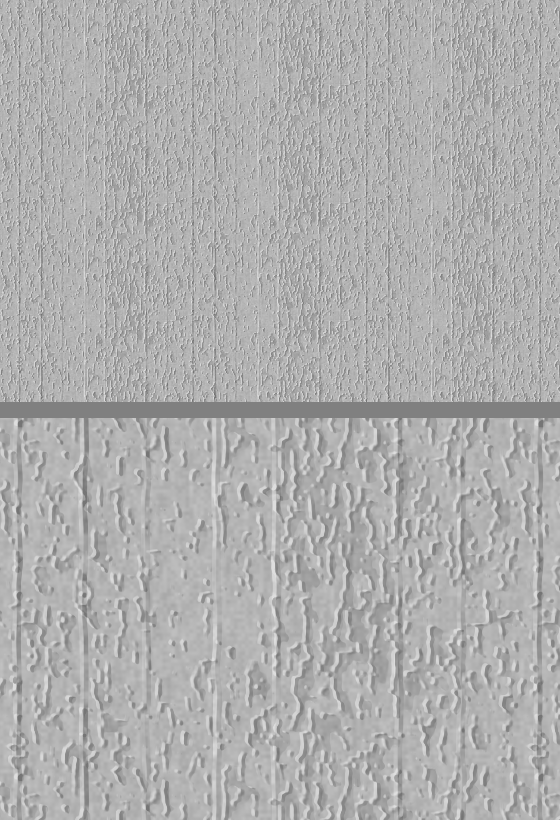
Top, the full canvas; bottom, a detail of the centre.
Write a Shadertoy shader that draws this texture.

```glsl
// Weathered, embossed grey wood grain in a seamlessly repeating tile.

const vec2 REPEATS = vec2(3.227, 3.41);
const float BASE_GREY = 0.705;
const vec2 LIGHT_OFFSET = vec2(0.0068, 0.004);

// Long cracks: position across the tile, dark depth, light rim
const int CRACK_COUNT = 7;
const vec3 CRACKS[CRACK_COUNT] = vec3[](
    vec3(0.113, 0.15, 0.07), vec3(0.240, 0.17, 0.08),
    vec3(0.360, 0.08, 0.04), vec3(0.496, 0.06, 0.12),
    vec3(0.610, 0.06, 0.11), vec3(0.845, 0.12, 0.06),
    vec3(0.966, 0.08, 0.05));

float hash(vec2 p) {
    vec3 q = fract(p.xyx * 0.1031);
    q += dot(q, q.yzx + 33.33);
    return fract((q.x + q.y) * q.z);
}

// Value noise that wraps after one tile
float tileNoise(vec2 tile, vec2 cells, float seed) {
    vec2 p = tile * cells;
    vec2 cell = floor(p);
    vec2 f = p - cell;
    f = f * f * (3.0 - 2.0 * f);
    vec2 a = mod(cell, cells) + seed * 17.0;
    vec2 b = mod(cell + 1.0, cells) + seed * 17.0;
    return mix(mix(hash(a), hash(vec2(b.x, a.y)), f.x),
               mix(hash(vec2(a.x, b.y)), hash(b), f.x), f.y);
}

// Soft-edged vertical band
float band(float x, float left, float right, float blur) {
    return smoothstep(left - blur, left + blur, x)
         - smoothstep(right - blur, right + blur, x);
}

// How heavily each plank is worn
float wear(vec2 tile) {
    float u = fract(tile.x);
    float v = fract(tile.y);
    float rough = band(u, 0.61, 0.84, 0.025);
    float smoothPlank = band(u, 0.25, 0.60, 0.02);
    float bareGap = band(u, 0.61, 0.73, 0.02) * band(v, 0.60, 0.73, 0.03);
    float patches = tileNoise(tile, vec2(15.0, 5.0), 1.0) - 0.5;
    return 0.48 + 0.42 * rough - 0.20 * smoothPlank - 0.40 * bareGap + 0.50 * patches;
}

// Flaked pits stretched along the grain, 0 to 1
float pits(vec2 tile, float wornness) {
    tile.x += 0.006 * (tileNoise(tile, vec2(12.0, 16.0), 2.0) - 0.5);
    float grain = 0.55 * tileNoise(tile, vec2(88.0, 20.0), 3.0)
                + 0.45 * tileNoise(tile, vec2(118.0, 58.0), 4.0);
    float threshold = mix(0.72, 0.48, wornness);
    return smoothstep(threshold - 0.07, threshold + 0.07, grain);
}

// Coverage of a vertical stroke, smoothed over one pixel
float stroke(float distanceX, float halfWidth, float pixel) {
    return 1.0 - smoothstep(halfWidth - 0.5 * pixel, halfWidth + 0.5 * pixel, abs(distanceX));
}

// Tone change made by one crack and its lit left rim
float crackTone(vec2 tile, vec3 crack, float pixel, float seed) {
    float sway = 0.005 * (tileNoise(tile, vec2(1.0, 13.0), seed) - 0.5);
    float d = fract(tile.x - crack.x + sway + 0.5) - 0.5;
    float broken = smoothstep(0.2, 0.7, tileNoise(tile, vec2(1.0, 27.0), seed + 20.0));
    float strength = mix(0.35, 1.0, broken);
    return strength * (crack.z * stroke(d + 0.009, 0.0036, pixel)
                     - crack.y * stroke(d, 0.0042, pixel));
}

void mainImage(out vec4 fragColor, in vec2 fragCoord) {
    vec2 uv = fragCoord / iResolution.xy;
    vec2 tile = vec2(uv.x, 1.0 - uv.y) * REPEATS;
    float pixel = REPEATS.x / iResolution.x;

    // Faint fibres and speckle on the flat paint
    float fibre = tileNoise(tile, vec2(115.0, 24.0), 5.0) - 0.5;
    float speckle = tileNoise(tile, vec2(140.0, 96.0), 6.0) - 0.5;
    float tone = BASE_GREY + 0.05 * fibre + 0.06 * speckle;

    // Pits: lit left rim, shadow just inside it, slightly dark floor
    float wornness = wear(tile);
    float pit = pits(tile, wornness);
    float rim = max(pits(tile + LIGHT_OFFSET, wornness) - pit, 0.0);
    float shadow = max(pit - pits(tile - LIGHT_OFFSET, wornness), 0.0);
    float depth = mix(0.03, 0.10, tileNoise(tile, vec2(60.0, 30.0), 7.0));
    tone += 0.11 * rim - 0.09 * shadow - depth * pit;

    // Cracks running the full height
    for (int i = 0; i < CRACK_COUNT; i++) {
        tone += crackTone(tile, CRACKS[i], pixel, 8.0 + float(i));
    }

    fragColor = vec4(vec3(clamp(tone, 0.46, 0.87)), 1.0);
}
```
